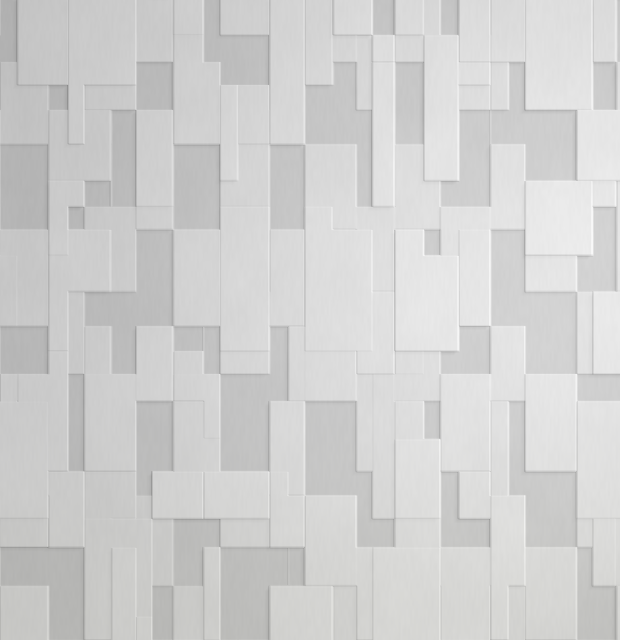
This texture is drawn by a WebGL 1 fragment shader. Its source:

```glsl
precision highp float;
uniform vec2 u_resolution;

const vec2 LATTICE = vec2(29.0, 22.0);  // lattice units per canvas height
const vec2 CELL = vec2(4.0, 5.0);       // lattice units per slab cell
const vec2 BLOCK = vec2(2.0, 3.0);      // lattice units per base block
const float BEVEL = 0.0013;             // edge width in canvas heights

float hash(vec2 p, float salt) {
  vec3 a = fract(vec3(p.xyx + salt * 7.31) * vec3(0.1031, 0.1030, 0.0973));
  a += dot(a, a.yzx + 33.33);
  return fract((a.x + a.y) * a.z);
}

vec2 hash2(vec2 p, float salt) {
  return vec2(hash(p, salt), hash(p, salt + 0.5));
}

float valueNoise(vec2 p) {
  vec2 i = floor(p);
  vec2 f = smoothstep(0.0, 1.0, fract(p));
  float low = mix(hash(i, 9.0), hash(i + vec2(1.0, 0.0), 9.0), f.x);
  float high = mix(hash(i + vec2(0.0, 1.0), 9.0), hash(i + 1.0, 9.0), f.x);
  return mix(low, high, f.y);
}

float box(vec2 q, vec2 lo, vec2 hi, vec2 soft) {
  vec2 s = smoothstep(lo - soft, lo + soft, q)
         * (1.0 - smoothstep(hi - soft, hi + soft, q));
  return s.x * s.y;
}

// One column of the base: raised blocks alternating with recesses
float baseColumn(float y, float column, float soft) {
  float period = 2.0 * BLOCK.y;
  float shift = floor(hash(vec2(column, 5.0), 7.0) * 2.0);
  float v = y + shift + BLOCK.y * (mod(column, 2.0) + 0.5);
  float inside = 0.5 * BLOCK.y - abs(mod(v, period) - BLOCK.y);
  float top = mix(0.3, 0.75, hash(vec2(column, floor(v / period)) + 20.0, 8.0));
  return top * smoothstep(-soft, soft, inside);
}

// Checkered base, which keeps the recesses small and apart
float baseRelief(vec2 q, vec2 soft) {
  float edge = floor(q.x / BLOCK.x + 0.5);
  float side = smoothstep(-soft.x, soft.x, q.x - edge * BLOCK.x);
  return mix(baseColumn(q.y, edge - 1.0, soft.y), baseColumn(q.y, edge, soft.y), side);
}

// One raised slab, often with a corner cut out to form an L
float slab(vec2 q, vec2 cell, vec2 seed, vec2 soft) {
  vec2 lo = cell * CELL + floor(hash2(seed, 1.0) * CELL);
  vec2 size = vec2(1.0, 2.0) + floor(hash2(seed, 2.0) * vec2(3.0, 4.0));
  vec2 corner = lo + size * step(0.5, hash2(seed, 3.0));
  vec2 notch = vec2(max(1.0, size.x - 1.0), 1.0 + floor(hash(seed, 4.0) * 2.0));
  float cut = step(hash(seed, 5.0), 0.6)
            * box(q, corner - notch, corner + notch, soft);
  float top = mix(0.4, 1.0, hash(seed, 6.0));
  float present = step(hash(seed, 11.0), 0.72);
  return present * top * box(q, lo, lo + size, soft) * (1.0 - cut);
}

// Relief height: the base and three layers of slabs, on uneven lattice lines
float relief(vec2 p) {
  vec2 q = p * LATTICE;
  q += 0.22 * sin(q * vec2(1.9, 1.3));
  vec2 soft = BEVEL * LATTICE;
  float height = baseRelief(q, soft);
  for (int layer = 0; layer < 3; layer++) {
    float n = float(layer);
    vec2 shifted = q + n * vec2(1.0, 2.0);
    vec2 home = floor(shifted / CELL);
    for (int j = 0; j < 2; j++) {
      for (int i = 0; i < 2; i++) {
        vec2 cell = home - vec2(float(i), float(j));
        height = max(height, slab(shifted, cell, cell + 40.0 + n * 37.0, soft));
      }
    }
  }
  return height;
}

// Keeps low steps visible next to tall ones
float edgeStrength(float rise) {
  return rise / (abs(rise) + 0.2);
}

// Soft shade cast by higher ground toward the light at upper right
float castShadow(vec2 p, float height) {
  float shade = 0.0;
  for (int i = 1; i <= 4; i++) {
    vec2 probe = p + vec2(1.0, 0.9) * float(i) * 0.0018;
    shade += max(relief(probe) - height, 0.0);
  }
  return shade * 0.25;
}

// Glow from the right, fading toward the upper left
float roomLight(vec2 p) {
  vec2 d = (p - vec2(0.9, 0.56)) / vec2(0.62, 0.6);
  float corner = smoothstep(0.5, 1.0, p.y) * (1.0 - smoothstep(0.0, 0.6, p.x));
  return 0.925 + 0.15 * exp(-dot(d, d)) + 0.015 * smoothstep(0.0, 0.4, p.x)
       - 0.02 * corner;
}

void main() {
  vec2 p = gl_FragCoord.xy / u_resolution.y;
  float height = relief(p);

  // Painted surface, darker where recessed
  float tone = 0.757 + 0.045 * smoothstep(0.0, 0.3, height) + 0.045 * height;
  float brush = valueNoise(p * vec2(330.0, 70.0)) - 0.5;
  float mottle = valueNoise(p * vec2(24.0, 18.0)) - 0.5;
  tone += 0.012 * brush + 0.012 * mottle;

  // Bevels: dark left and lower sides, lit right and upper sides
  vec2 dx = vec2(BEVEL, 0.0);
  vec2 dy = vec2(0.0, BEVEL);
  float across = edgeStrength(relief(p + dx) - relief(p - dx));
  float upward = edgeStrength(relief(p + dy) - relief(p - dy));
  tone -= 0.11 * max(across, 0.0) + 0.07 * max(upward, 0.0);
  tone += 0.08 * max(-across, 0.0) + 0.02 * max(-upward, 0.0);
  tone -= 0.06 * castShadow(p, height);

  vec3 warmth = mix(vec3(1.0, 1.0, 0.988), vec3(1.0), smoothstep(0.0, 0.4, p.y));
  gl_FragColor = vec4(tone * roomLight(p) * warmth, 1.0);
}
```
